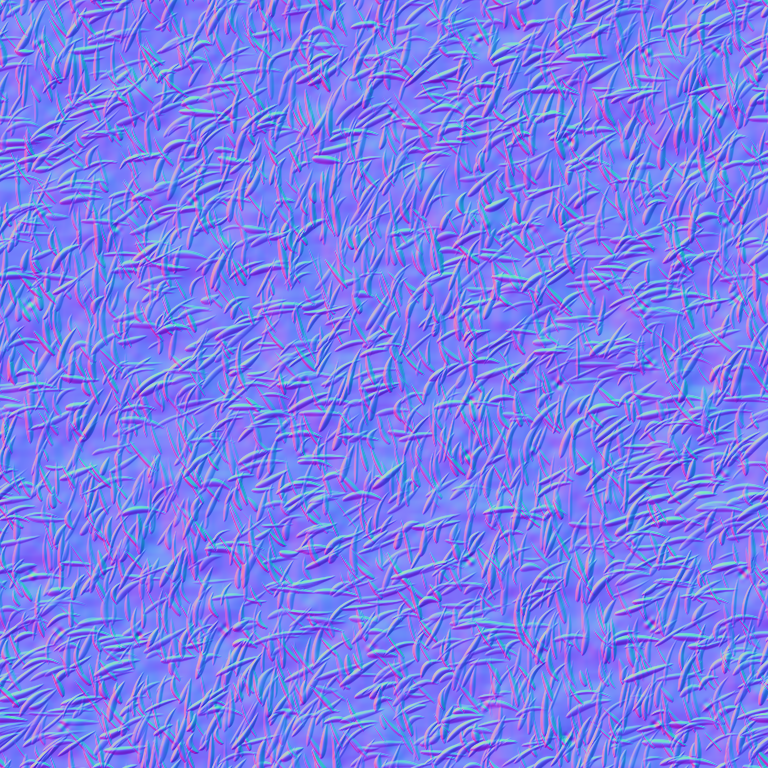
A WebGL 1 fragment shader for this texture map:

```glsl
precision highp float;

uniform vec2 u_resolution;

#define CELLS 24.0          // blade cells across the canvas
#define LAYERS 6            // blades per cell
#define BLADE_WIDTH 0.105   // mean half width, in cells
#define STEEPNESS 0.62      // ridge height relative to its half width
#define SPREAD 0.9          // random range of blade angles, radians
#define CROSS_SHARE 0.22    // share of thin blades leaning the other way
#define SKEW 0.28           // how much steeper the left or upper flank is
#define CLUMP_CELLS 9.0     // grid of the small rough clumps
#define CLUMP_SHARE 0.55
#define CLUMP_HEIGHT 0.12
#define GROUND_HEIGHT 0.2
#define SAMPLE_STEP 0.0013  // slope sampling distance, in canvas units

const float TAU = 6.2832;

vec4 hash4(vec3 c) {
  vec4 q = fract(c.xyzx * vec4(0.1031, 0.1030, 0.0973, 0.1099));
  q += dot(q, q.wzxy + 33.33);
  return fract((q.xxyz + q.yzzw) * q.zywx);
}

// Value noise that repeats after the given number of lattice cells
float tiledNoise(vec2 p, float period, float seed) {
  vec2 i = floor(p);
  vec2 f = fract(p);
  f = f * f * (3.0 - 2.0 * f);
  vec2 lo = mod(i, period);
  vec2 hi = mod(i + 1.0, period);
  float a = hash4(vec3(lo, seed)).x;
  float b = hash4(vec3(hi.x, lo.y, seed)).x;
  float c = hash4(vec3(lo.x, hi.y, seed)).x;
  float d = hash4(vec3(hi, seed)).x;
  return mix(mix(a, b, f.x), mix(c, d, f.x), f.y);
}

// Patches where more of the blades lie flat than stand upright
float lyingShare(vec2 uv) {
  float waves = sin(TAU * (2.0 * uv.x + uv.y) + 1.0)
              + sin(TAU * (uv.x - 3.0 * uv.y) + 2.5 + sin(TAU * uv.x));
  return 0.46 + 0.17 * waves;
}

// Bent ridge with a blunt root, a narrower tip and one steeper flank
float bladeHeight(vec2 q, vec4 place, vec4 shape, float lying) {
  float isCross = step(shape.w, CROSS_SHARE);
  float isLying = step((shape.w - CROSS_SHARE) / (1.0 - CROSS_SHARE), lying);
  float lean = mix(mix(1.4, 0.3, isLying), 2.1, isCross);
  float angle = lean + (place.z - 0.5) * SPREAD * mix(1.0, 0.7, isCross);
  vec2 along = vec2(cos(angle), sin(angle));
  float halfLength = mix(0.3, 0.85, place.w) * mix(1.0, 0.85, isCross);
  float t = dot(q, along) / halfLength;
  if (abs(t) >= 1.0) return 0.0;

  float bend = mix(-0.22, 0.06, shape.x) * mix(1.0, 0.4, isCross);
  float side = dot(q, vec2(-along.y, along.x)) - bend * (t * t - 0.3);
  float taper = sqrt(1.0 - t * t) * (1.0 - 0.4 * t);
  float width = BLADE_WIDTH * mix(0.6, 1.4, shape.y) * mix(1.0, 0.75, isCross);
  float u = side / (width * taper + 0.001);
  u *= side > 0.0 ? 1.0 + SKEW : 1.0 - SKEW * 0.6;
  float ridge = max(1.0 - u * u, 0.0);
  float steep = STEEPNESS * mix(0.55, 1.35, shape.z) * mix(1.0, 1.15, isCross);
  return ridge * ridge * taper * width * steep;
}

// Sparse knots of tiny bumps and pits
float clumpHeight(vec2 uv) {
  vec2 g = uv * CLUMP_CELLS;
  vec4 r = hash4(vec3(mod(floor(g), CLUMP_CELLS), 71.0));
  vec2 q = fract(g) - mix(vec2(0.25), vec2(0.75), r.xy);
  vec2 wave = sin(q * 38.0 + r.zw * TAU);
  float strength = step(r.z, CLUMP_SHARE) * mix(0.4, 1.0, r.w);
  return CLUMP_HEIGHT * strength * exp(-dot(q, q) / 0.004) * wave.x * wave.y;
}

float surfaceHeight(vec2 uv) {
  vec2 p = uv * CELLS;
  vec2 home = floor(p);
  float height = 0.0;
  for (int y = -1; y <= 1; y++) {
    for (int x = -1; x <= 1; x++) {
      vec2 cell = home + vec2(float(x), float(y));
      vec2 id = mod(cell, CELLS);
      float lying = lyingShare(id / CELLS);
      for (int layer = 0; layer < LAYERS; layer++) {
        float seed = float(layer) * 7.0 + 3.0;
        vec4 place = hash4(vec3(id, seed));
        vec2 q = p - cell - place.xy;
        if (dot(q, q) < 1.0) {
          vec4 shape = hash4(vec3(id, seed + 61.0));
          float blade = bladeHeight(q, place, shape, lying);
          // Later blades partly hide the ones beneath
          float cover = smoothstep(0.0, 0.025, blade);
          height = mix(height, 0.4 * height + blade, cover);
        }
      }
    }
  }
  float ground = tiledNoise(p, CELLS, 97.0)
               + 0.25 * tiledNoise(p * 3.0, CELLS * 3.0, 113.0);
  return height + GROUND_HEIGHT * ground + clumpHeight(uv);
}

void main() {
  vec2 uv = gl_FragCoord.xy / u_resolution;

  // Slope by central differences, both axes in cell units
  vec2 e = vec2(SAMPLE_STEP, 0.0);
  vec2 slope = vec2(surfaceHeight(uv + e.xy) - surfaceHeight(uv - e.xy),
                    surfaceHeight(uv + e.yx) - surfaceHeight(uv - e.yx));
  slope /= 2.0 * SAMPLE_STEP * CELLS;

  // Encode the normal: red faces left, green faces up
  vec3 normal = normalize(vec3(slope.x, -slope.y, 1.0));
  vec2 tilt = vec2(0.485, 0.495) + 0.5 * normal.xy;
  float blue = 0.985 - 0.55 * (1.0 - normal.z);
  gl_FragColor = vec4(tilt, blue, 1.0);
}
```
